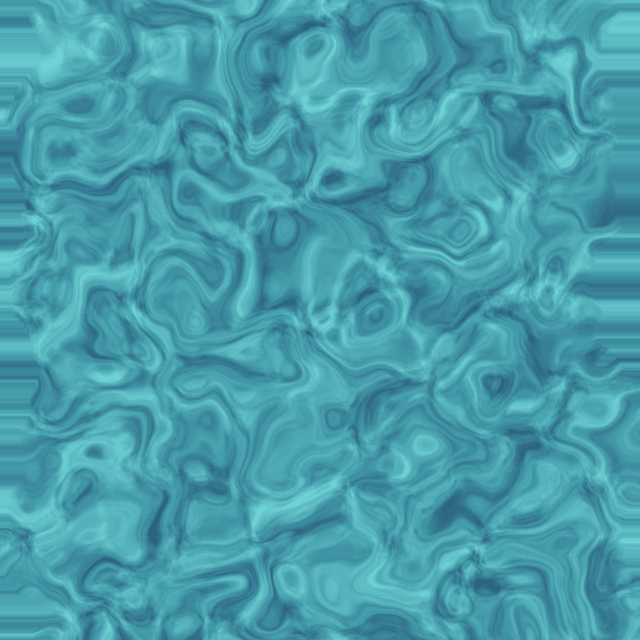
Write a WebGL 2 fragment shader that draws this texture.

```glsl
#version 300 es
precision highp float;
// Marbled teal water: layered gradient noise is looked up through a strong
// smooth displacement, which leaves calm pools ringed by thin folded streaks.
// Near the left and right borders the pattern is dragged out sideways.
uniform vec2 u_resolution;
out vec4 fragColor;

// Random unit gradient for a lattice point
vec2 latticeGradient(vec2 cell) {
    uvec2 q = uvec2(ivec2(cell) + 4096);
    uint h = q.x * 1597334677u ^ q.y * 3812015801u;
    h = (h ^ (h >> 15)) * 2246822519u;
    h ^= h >> 13;
    float angle = float(h & 65535u) / 65536.0 * 6.28319;
    return vec2(cos(angle), sin(angle));
}

float gradientNoise(vec2 p) {
    vec2 i = floor(p), f = p - i;
    vec2 w = f * f * f * (f * (f * 6.0 - 15.0) + 10.0);
    float a = dot(latticeGradient(i), f);
    float b = dot(latticeGradient(i + vec2(1, 0)), f - vec2(1, 0));
    float c = dot(latticeGradient(i + vec2(0, 1)), f - vec2(0, 1));
    float d = dot(latticeGradient(i + vec2(1, 1)), f - vec2(1, 1));
    return mix(mix(a, b, w.x), mix(c, d, w.x), w.y);
}

float layeredNoise(vec2 p) {
    float sum = 0.0, amplitude = 1.0;
    for (int i = 0; i < 4; i++) {
        sum += amplitude * gradientNoise(p);
        p = mat2(1.6, 1.2, -1.2, 1.6) * p + 17.3;
        amplitude *= 0.56;
    }
    return sum;
}

// Ragged width of the dragged border at height y
float borderWidth(float y, float seed) {
    return max(0.0, 0.03 + 0.09 * gradientNoise(vec2(y * 6.0, seed))
                         + 0.03 * gradientNoise(vec2(y * 23.0, seed + 5.0)));
}

float waterTone(vec2 p) {
    p.x = clamp(p.x, borderWidth(p.y, 3.4), 1.0 - borderWidth(p.y, 41.6));

    // Bend the pools out of round
    vec2 bent = p + 0.035 * vec2(gradientNoise(p * 7.0 + 31.0),
                                 gradientNoise(p * 7.0 + 67.0));

    // Fold: steep slopes compress the noise into streaks, extrema make rings
    float swell = gradientNoise(bent * 9.0 + 5.7)
                + 0.3 * gradientNoise(bent * 19.0 + 83.2);
    float cross = gradientNoise(bent * 8.0 + 121.4);
    vec2 folded = p + swell * vec2(0.23, 0.15) + cross * vec2(-0.09, 0.14);

    return 0.45 + 1.0 * layeredNoise(folded * 12.0)
                + 0.06 * gradientNoise(p * 190.0);
}

vec3 waterColor(float tone) {
    vec3 deep = vec3(0.20, 0.46, 0.56);
    vec3 middle = vec3(0.26, 0.60, 0.66);
    vec3 bright = vec3(0.40, 0.78, 0.80);
    tone = clamp(tone, -0.2, 1.15);
    return tone < 0.4 ? mix(deep, middle, tone / 0.4)
                      : mix(middle, bright, (tone - 0.4) / 0.6);
}

void main() {
    // Four samples per pixel keep the thin streaks smooth
    vec3 color = vec3(0.0);
    for (int i = 0; i < 4; i++) {
        vec2 offset = vec2(i & 1, i >> 1) * 0.5 - 0.25;
        color += waterColor(waterTone((gl_FragCoord.xy + offset) / u_resolution));
    }
    fragColor = vec4(color / 4.0, 1.0);
}
```
